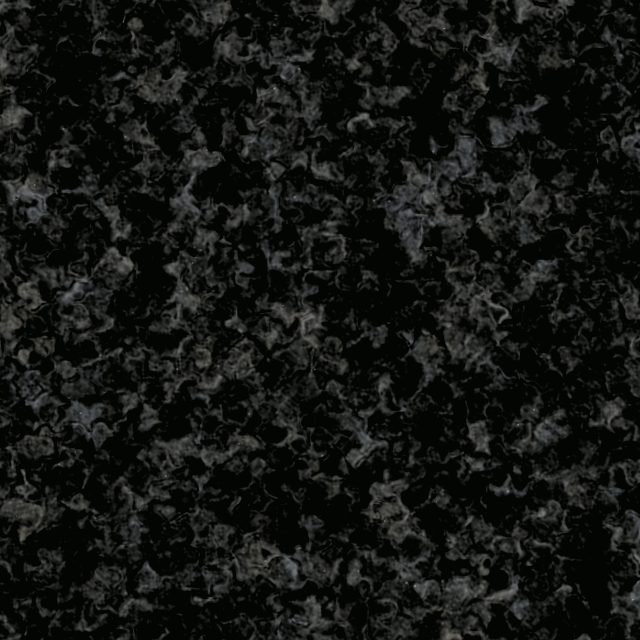
Write a WebGL 1 fragment shader that draws this texture.

```glsl
precision highp float;
// Polished black granite: ragged grey mineral grains clustered in near-black stone.

uniform vec2 u_resolution;

#define CLUSTER_FREQ 14.0
#define GRAIN_FREQ 36.0
#define FLAKE_FREQ 66.0
#define CRUMB_FREQ 125.0
#define SPECKLE_FREQ 240.0
#define WARP 0.007
#define BASE_LEVEL 0.042
#define CONTRAST 0.138
#define SHOULDER 0.006
#define FLECK_FREQ 90.0
#define FLECK_SHARE 0.035
#define TINT 0.012

float hash(vec2 p) {
  return fract(sin(dot(p, vec2(127.1, 311.7))) * 43758.5453);
}

// Value noise scaled to zero mean and unit deviation
float noise(vec2 p) {
  vec2 i = floor(p), f = fract(p);
  f = f * f * (3.0 - 2.0 * f);
  float low = mix(hash(i), hash(i + vec2(1.0, 0.0)), f.x);
  float high = mix(hash(i + vec2(0.0, 1.0)), hash(i + vec2(1.0, 1.0)), f.x);
  return (mix(low, high, f.y) - 0.5) / 0.2145;
}

vec2 rotate(vec2 p, float angle) {
  float c = cos(angle), s = sin(angle);
  return vec2(c * p.x - s * p.y, s * p.x + c * p.y);
}

// Each scale is turned differently to hide the lattice; squared weights sum to one
float mineral(vec2 p) {
  vec2 bend = vec2(noise(p * 58.0 + 7.3), noise(p * 58.0 + 41.9));
  vec2 q = p + WARP * bend;
  return 0.32 * noise(rotate(q, 0.4) * CLUSTER_FREQ + 3.1)
       + 0.46 * noise(rotate(q, 1.1) * GRAIN_FREQ + 17.7)
       + 0.60 * noise(rotate(q, 2.0) * FLAKE_FREQ + 29.3)
       + 0.46 * noise(rotate(q, 2.7) * CRUMB_FREQ + 53.9)
       + 0.33 * noise(rotate(p, 0.7) * SPECKLE_FREQ + 71.2);
}

// Sparse tiny glints, at most one per cell
float flecks(vec2 p) {
  vec2 g = rotate(p, 0.5) * FLECK_FREQ;
  vec2 cell = floor(g);
  vec2 centre = 0.3 + 0.4 * vec2(hash(cell + 11.5), hash(cell + 23.5));
  float radius = mix(0.14, 0.3, hash(cell + 37.5));
  float dot_mask = 1.0 - smoothstep(0.3 * radius, radius, length(g - cell - centre));
  return dot_mask * step(1.0 - FLECK_SHARE, hash(cell + 59.5));
}

void main() {
  vec2 p = gl_FragCoord.xy / min(u_resolution.x, u_resolution.y);

  // Grey level: dark stone is clipped flat, bright grains roll off gently
  float m = mineral(p);
  float z = clamp(m, -2.0, 4.0);
  float level = max(BASE_LEVEL + CONTRAST * z - SHOULDER * z * z, 0.014);
  level += 0.2 * flecks(p) * smoothstep(-0.2, 1.0, m);

  // Faint green cast, drifting between warm and cool on the grains
  float drift = noise(p * 22.0 + 90.0) * TINT * smoothstep(0.05, 0.25, level);
  vec3 stone = vec3(level) + vec3(-0.001, 0.005, -0.004);
  stone += drift * vec3(0.5, 0.1, -0.6);
  gl_FragColor = vec4(clamp(stone, 0.0, 1.0), 1.0);
}
```
